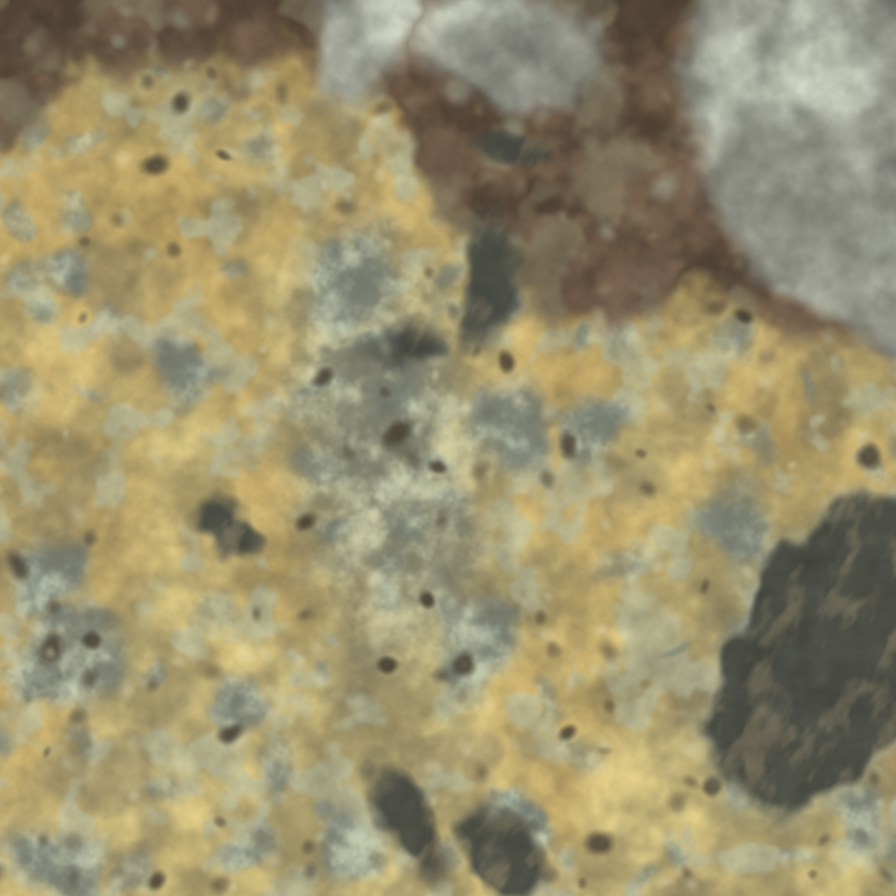
Write a Shadertoy shader that draws this texture.

```glsl
// Weathered breccia seen close up: mottled ochre matrix with hazy grey clasts,
// dark specks, a red-brown crust with pale rock on top, and slate fragments.
// Layers of value noise, hashed cell scatter and warped ellipses, all soft-edged.

#define PALE   vec3(0.82, 0.75, 0.50)
#define TAN    vec3(0.65, 0.60, 0.42)
#define OCHRE  vec3(0.72, 0.60, 0.35)
#define OLIVE  vec3(0.47, 0.44, 0.35)
#define GREY   vec3(0.56, 0.58, 0.51)
#define MIST   vec3(0.70, 0.72, 0.61)
#define SHADOW vec3(0.33, 0.30, 0.24)
#define UMBER  vec3(0.37, 0.30, 0.24)
#define SLATE  vec3(0.28, 0.29, 0.26)
#define WARP   0.028
#define SOFT   0.008
#define GRAIN  0.22

vec3 hash3(vec2 p) {
    vec3 q = fract(p.xyx * vec3(0.1031, 0.1030, 0.0973));
    q += dot(q, q.yxz + 33.33);
    return fract((q.xxy + q.yzz) * q.zyx);
}

float noise(vec2 p) {
    vec2 i = floor(p), f = fract(p);
    f = f * f * (3.0 - 2.0 * f);
    float low = mix(hash3(i).x, hash3(i + vec2(1, 0)).x, f.x);
    float high = mix(hash3(i + vec2(0, 1)).x, hash3(i + vec2(1, 1)).x, f.x);
    return mix(low, high, f.y);
}

float fbm(vec2 p) {
    float sum = 0.0, amp = 0.5;
    for (int i = 0; i < 3; i++) {
        sum += amp * noise(p);
        p = mat2(1.6, 1.2, -1.2, 1.6) * p + 17.3;
        amp *= 0.55;
    }
    return sum / 0.926;
}

vec2 turn(vec2 p, float a) {
    return vec2(cos(a) * p.x + sin(a) * p.y, cos(a) * p.y - sin(a) * p.x);
}

// Coverage of a tilted ellipse with a soft rim
float blob(vec2 p, vec2 centre, vec2 radii, float angle, float soft) {
    float d = (length(turn(p - centre, angle) / radii) - 1.0) * min(radii.x, radii.y);
    return smoothstep(soft, -soft, d);
}

// Coverage of random ellipses, at most one per grid cell
float scatter(vec2 p, float cells, float share, float size, float soft, float seed) {
    vec2 g = p * cells, home = floor(g);
    float cover = 0.0;
    for (int y = -1; y <= 1; y++)
    for (int x = -1; x <= 1; x++) {
        vec2 cell = home + vec2(x, y);
        vec3 place = hash3(cell + seed), form = hash3(cell + seed + 51.7);
        float r = size * mix(0.45, 1.0, form.x);
        vec2 radii = r * vec2(1.0, mix(0.6, 0.95, form.y));
        float m = blob(g, cell + 0.2 + 0.6 * place.xy, radii, form.z * 6.283, soft * r);
        cover = max(cover, m * step(place.z, share));
    }
    return cover;
}

void mainImage(out vec4 fragColor, in vec2 fragCoord) {
    vec2 p = fragCoord / iResolution.xy;
    vec2 wobble = vec2(fbm(p * 16.0), fbm(p * 16.0 + 40.0)) - 0.5;
    vec2 q = p + WARP * 2.0 * wobble;
    vec2 s = p + WARP * 0.5 * wobble;
    float broad = fbm(p * 5.0 + 3.0);
    float mottle = fbm(p * 22.0 + 9.0);
    float fine = fbm(p * 48.0 + 5.0);

    // Ochre matrix, more saturated towards the upper left and right edge
    vec3 col = mix(TAN, PALE, smoothstep(0.32, 0.66, mix(mottle, broad, 0.35)));
    float rust = smoothstep(0.35, 0.75, broad + 0.35 * (p.y - 0.45) + 0.25 * abs(p.x - 0.5));
    col = mix(col, OCHRE, 0.05 + 0.55 * rust);
    col = mix(col, OLIVE, 0.45 * smoothstep(0.53, 0.74, fbm(p * 13.0 + 70.0)));
    col = mix(col, MIST, 0.65 * smoothstep(0.52, 0.72, fbm(p * 24.0 + 90.0)));

    // Hazy grey patch and scattered blue-grey clasts
    vec3 stone = mix(GREY * 0.88, MIST, smoothstep(0.36, 0.75, 0.5 * (mottle + fine)));
    float haze = blob(q, vec2(0.43, 0.49), vec2(0.21, 0.10), 1.75, 0.055);
    col = mix(col, stone, 0.85 * haze);
    vec3 blueStone = stone * vec3(0.97, 1.0, 1.05);
    col = mix(col, blueStone, 0.85 * scatter(q, 6.5, 0.55, 0.38, 0.35, 11.0));
    col = mix(col, blueStone, 0.6 * scatter(q, 15.0, 0.42, 0.36, 0.5, 23.0));

    // Dark specks
    col = mix(col, SHADOW * 0.85, 0.85 * scatter(s, 13.0, 0.20, 0.21, 0.5, 37.0));
    col = mix(col, SHADOW, 0.55 * scatter(s, 27.0, 0.12, 0.30, 0.7, 43.0));

    // Red-brown crust above an irregular border
    float border = mix(0.92, 0.65, smoothstep(0.36, 0.62, p.x));
    border -= 0.05 * smoothstep(0.8, 1.0, p.x) + 0.07 * smoothstep(0.12, 0.0, p.x);
    float crust = smoothstep(-0.03, 0.035, q.y - border + 0.12 * (mottle - 0.5));
    vec3 earth = mix(UMBER * 0.85, UMBER * 1.12, smoothstep(0.3, 0.68, mottle));
    earth = mix(earth, OLIVE, 0.75 * smoothstep(0.48, 0.68, fbm(p * 18.0 + 31.0)));
    earth = mix(earth, GREY, 0.6 * scatter(s, 17.0, 0.25, 0.28, 0.6, 81.0));
    col = mix(col, earth, 0.95 * crust);

    // Pale rocks held in the crust
    float rock = blob(q, vec2(0.96, 0.83), vec2(0.25, 0.165), -0.9, SOFT * 2.0);
    rock = max(rock, blob(q, vec2(0.57, 0.95), vec2(0.11, 0.06), -0.25, SOFT * 2.0));
    rock = max(rock, blob(q, vec2(0.41, 0.97), vec2(0.09, 0.055), 1.3, SOFT * 2.0));
    float sheen = smoothstep(0.42, 0.76, fbm(p * 11.0 + 12.0));
    vec3 quartz = mix(GREY * vec3(0.97, 0.95, 1.0), MIST * vec3(1.0, 1.0, 1.08), sheen);
    col = mix(col, quartz * (0.85 + 0.3 * mottle), rock);

    // Slate fragments with grey flecks and a pale rim on the largest
    float rim = blob(q, vec2(0.93, 0.27), vec2(0.21, 0.115), 1.05, SOFT * 2.0);
    col = mix(col, GREY, 0.6 * rim);
    float slate = blob(q, vec2(0.93, 0.27), vec2(0.20, 0.105), 1.05, SOFT);
    slate = max(slate, blob(q, vec2(0.55, 0.68), vec2(0.075, 0.036), 1.6, SOFT * 2.0));
    slate = max(slate, blob(q, vec2(0.45, 0.62), vec2(0.04, 0.021), 0.5, SOFT * 2.0));
    slate = max(slate, blob(q, vec2(0.57, 0.84), vec2(0.045, 0.019), -0.2, SOFT));
    slate = max(slate, blob(q, vec2(0.25, 0.41), vec2(0.04, 0.02), -0.7, SOFT));
    slate = max(slate, blob(q, vec2(0.45, 0.08), vec2(0.075, 0.025), -1.1, SOFT));
    slate = max(slate, blob(q, vec2(0.56, 0.04), vec2(0.06, 0.035), -1.0, SOFT));
    float fleck = smoothstep(0.5, 0.8, fbm(turn(p, 1.05) * vec2(24.0, 44.0)));
    col = mix(col, mix(SLATE, OLIVE, 0.7 * fleck), 0.96 * slate);

    // Fine grain and small bright glints
    col *= 1.0 + GRAIN * (fine - 0.5) + 0.15 * (mottle - 0.5);
    float glint = scatter(s, 32.0, 0.12, 0.30, 0.9, 67.0) * (1.0 - 0.9 * slate);
    col = mix(col, vec3(0.86, 0.84, 0.70), 0.4 * glint * (1.0 - 0.6 * crust));
    fragColor = vec4(clamp(col, 0.0, 1.0), 1.0);
}
```
